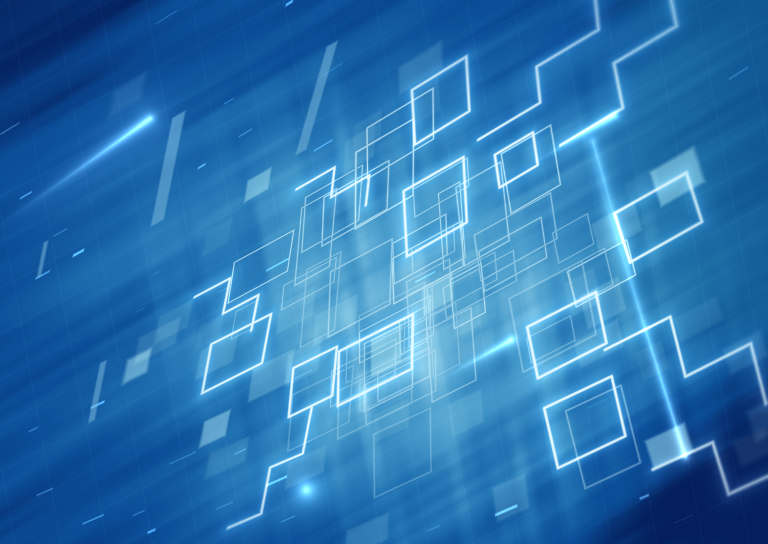
A WebGL 1 fragment shader for this background:

```glsl
precision highp float;
// Glowing circuit outlines and glass tiles on a tilted blue digital plane.
uniform vec2 u_resolution;

vec2 hash2(float n) {
  return fract(sin(n * vec2(12.99, 78.23) + vec2(1.7, 4.1)) * 4375.85);
}

float noise(vec2 p) {
  vec2 i = floor(p), f = fract(p);
  f = f * f * (3.0 - 2.0 * f);
  float n = i.x + i.y * 57.0;
  return mix(mix(hash2(n).x, hash2(n + 1.0).x, f.x),
             mix(hash2(n + 57.0).x, hash2(n + 58.0).x, f.x), f.y);
}

// Skewed plane coordinates around c: x climbs to the right, y leans with place
vec2 plane(vec2 p, vec2 c) {
  vec2 q = p - c;
  float slope = 0.42 + 0.24 * c.y;
  float lean = clamp((c.x - 0.72) * 0.65, -0.2, 0.32);
  float s = (q.x + lean * q.y) / (1.0 + slope * lean);
  return vec2(s, q.y - slope * s);
}

float box(vec2 q, vec2 halfSize) {
  vec2 d = abs(q) - halfSize;
  return length(max(d, 0.0)) + min(max(d.x, d.y), 0.0);
}

float tile(vec2 p, vec2 c, vec2 halfSize) { return box(plane(p, c), halfSize); }

float frame(vec2 p, vec2 c, vec2 halfSize) { return abs(tile(p, c, halfSize)); }

// Zigzag path of two and a half steps
float stair(vec2 p, vec2 c, vec2 stepSize) {
  vec2 q = plane(p, c), size = abs(stepSize) * 0.5;
  float d = 9.0;
  for (int i = 0; i < 2; i++) {
    d = min(d, box(q - vec2(size.x, 0.0), vec2(size.x, 0.0)));
    d = min(d, box(q - vec2(stepSize.x, stepSize.y * 0.5), vec2(0.0, size.y)));
    q -= stepSize;
  }
  return d;
}

float fill(float d, float soft) { return 1.0 - smoothstep(-soft, soft, d); }

// Light streak that brightens from its tail a to its head b
float streak(vec2 p, vec2 a, vec2 b, float w) {
  vec2 v = b - a;
  float t = clamp(dot(p - a, v) / dot(v, v), 0.0, 1.0);
  return exp(-length(p - a - v * t) / w) * t * t;
}

vec3 ramp(float b) {
  vec3 c = mix(vec3(0.015, 0.12, 0.36), vec3(0.04, 0.30, 0.59), smoothstep(0.0, 0.3, b));
  c = mix(c, vec3(0.13, 0.45, 0.70), smoothstep(0.25, 0.5, b));
  c = mix(c, vec3(0.27, 0.60, 0.79), smoothstep(0.45, 0.7, b));
  return mix(c, vec3(0.62, 0.85, 0.94), smoothstep(0.65, 1.1, b));
}

void main() {
  vec2 p = gl_FragCoord.xy / u_resolution.y;
  float px = 1.0 / u_resolution.y;
  vec2 fromCore = p - vec2(0.80, 0.42);
  float focus = length(fromCore * vec2(0.85, 1.0));
  float blur = px + 0.005 * smoothstep(0.3, 0.75, focus);
  vec2 along = vec2(p.x * 0.85 + p.y * 0.5, p.y * 0.85 - p.x * 0.5);
  vec2 wide = plane(p, vec2(1.0, 0.45));

  // Base light with corner shading and brushed rays
  float b = 0.2 + 0.53 * exp(-dot(fromCore, fromCore) * 6.5);
  b += 0.16 * exp(-pow(length((p - vec2(0.4, 0.45)) * vec2(2.2, 2.6)), 2.0));
  b += 0.16 * exp(-pow(length((p - vec2(1.2, 0.6)) * vec2(4.0, 2.8)), 2.0));
  b -= 0.3 * smoothstep(0.4, 0.0, length((p - vec2(1.42, 0.06)) * vec2(0.8, 1.0)));
  b -= 0.1 * smoothstep(0.6, 0.0, length(p - vec2(0.0, 1.0)));
  b += 0.16 * (noise(along * vec2(2.0, 22.0)) - 0.5);
  b += 0.08 * (noise(along * vec2(4.0, 70.0)) - 0.5);
  b += 0.22 * (noise(wide * vec2(45.0, 3.0)) - 0.4) * smoothstep(0.6, 0.2, focus);
  vec3 col = ramp(b);
  col = mix(col, vec3(0.11, 0.43, 0.58), 0.35 * smoothstep(1.0, 1.3, p.x) * smoothstep(0.2, 0.5, p.y));

  // Faint surveying grid
  vec2 cell = abs(fract(wide * 13.0) - 0.5) / 13.0;
  col += 0.035 * fill(min(cell.x, cell.y) - 0.0004, px);

  // Scattered translucent tiles and thin outlines
  float glass = 0.0, thin = 0.0;
  for (int i = 0; i < 44; i++) {
    float n = float(i) + 1.0;
    vec2 r = hash2(n), s = hash2(n + 61.0), spread = r + hash2(n + 130.0) - 1.0;
    vec2 c = vec2(0.80, 0.43) + spread * vec2(0.68, 0.58);
    float d = tile(p, c, vec2(0.022 + 0.018 * s.x, 0.02 + 0.012 * s.y));
    glass += fill(d, blur * 1.5) * (0.08 + 0.24 * s.x * s.y);
    c = vec2(0.82, 0.44) + (hash2(n + 210.0) + s - 1.0) * vec2(0.46, 0.36);
    d = frame(p, c, 0.018 + 0.055 * r.yx);
    thin = max(thin, fill(d - 0.0007 - 0.0011 * r.x * r.y, blur) * (0.3 + 0.6 * s.y));
  }
  float bright = min(tile(p, vec2(1.245, 0.675), vec2(0.04, 0.032)), tile(p, vec2(0.71, 0.355), vec2(0.028, 0.035)));
  bright = min(bright, tile(p, vec2(0.805, 0.46), vec2(0.028, 0.025)));
  bright = min(bright, tile(p, vec2(1.23, 0.18), vec2(0.036, 0.026)));
  bright = min(bright, tile(p, vec2(0.474, 0.66), vec2(0.022, 0.02)));
  bright = min(bright, tile(p, vec2(0.252, 0.327), vec2(0.022, 0.022)));
  bright = min(bright, tile(p, vec2(0.395, 0.212), vec2(0.024, 0.024)));
  glass += 0.5 * fill(bright, blur * 1.5);
  col = mix(col, vec3(0.65, 0.88, 0.94), min(glass, 0.75));
  col = mix(col, vec3(0.86, 0.97, 1.0), thin);

  // Bold circuit paths
  float d = min(stair(p, vec2(0.879, 0.743), vec2(0.114, 0.066)), stair(p, vec2(1.03, 0.733), vec2(0.115, 0.082)));
  d = min(d, min(stair(p, vec2(0.358, 0.454), vec2(0.065, -0.065)), stair(p, vec2(0.545, 0.652), vec2(0.07, -0.055))));
  d = min(d, min(stair(p, vec2(1.112, 0.357), vec2(0.12, -0.11)), stair(p, vec2(0.42, 0.03), vec2(0.06, 0.085))));
  d = min(d, min(stair(p, vec2(1.2, 0.137), vec2(0.11, -0.095)), frame(p, vec2(1.042, 0.384), vec2(0.063, 0.047))));
  d = min(d, min(frame(p, vec2(1.075, 0.224), vec2(0.062, 0.055)), frame(p, vec2(1.21, 0.6), vec2(0.066, 0.045))));
  d = min(d, min(frame(p, vec2(0.575, 0.298), vec2(0.04, 0.045)), frame(p, vec2(0.69, 0.338), vec2(0.068, 0.05))));
  d = min(d, min(frame(p, vec2(0.435, 0.35), vec2(0.055, 0.045)), frame(p, vec2(0.949, 0.706), vec2(0.035, 0.03))));
  d = min(d, min(frame(p, vec2(0.81, 0.815), vec2(0.05)), frame(p, vec2(0.8, 0.62), vec2(0.055, 0.06))));
  col += vec3(0.1, 0.16, 0.18) * exp(-d * 90.0);
  col = mix(col, vec3(0.93, 0.99, 1.0), fill(d - 0.0024, blur) * mix(0.95, 0.55, smoothstep(0.3, 0.7, focus)));

  // Drifting dashes and hanging glass slivers
  for (int i = 0; i < 40; i++) {
    vec2 r = hash2(float(i) + 310.0), s = hash2(float(i) + 405.0);
    vec2 q = plane(p, r * vec2(i < 28 ? 0.62 : 1.4, 1.0));
    col += vec3(0.3, 0.42, 0.45) * s.y * fill(box(q, vec2(0.006 + 0.018 * s.x, 0.0008 + 0.002 * s.y * s.y)), px);
  }
  float sliver = min(tile(p + vec2(0.2 * (p.y - 0.82), 0.0) * -1.0, vec2(0.582, 0.82), vec2(0.009, 0.1)), tile(p, vec2(0.309, 0.69), vec2(0.012, 0.1)));
  sliver = min(sliver, min(tile(p, vec2(0.179, 0.28), vec2(0.006, 0.055)), tile(p, vec2(0.078, 0.523), vec2(0.004, 0.033))));
  col = mix(col, vec3(0.5, 0.74, 0.87), 0.5 * fill(sliver, px * 1.5));

  // Light streaks and flare
  float light = streak(p, vec2(-0.05, 0.55), vec2(0.276, 0.782), 0.006) + 0.3 * streak(p, vec2(-0.1, 0.5), vec2(0.27, 0.775), 0.03);
  light += streak(p, vec2(0.93, 0.67), vec2(1.13, 0.787), 0.006) + streak(p, vec2(0.79, 0.29), vec2(0.94, 0.375), 0.006);
  light += 0.9 * streak(p, vec2(1.04, 0.86), vec2(1.26, 0.16), 0.006) + 0.5 * streak(p, vec2(1.27, 0.1), vec2(1.09, 0.74), 0.008);
  light += exp(-length(p - vec2(0.563, 0.1)) * 70.0);
  col += vec3(0.6, 0.78, 0.8) * light;
  gl_FragColor = vec4(min(col, 1.0), 1.0);
}
```
